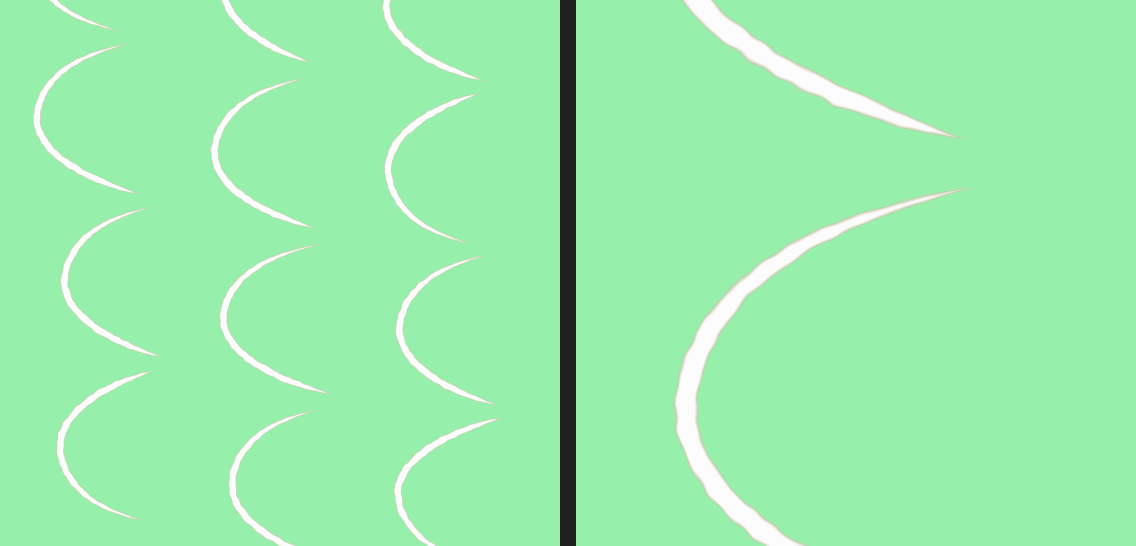
Left, the full canvas; right, a detail of the centre.
A WebGL 1 fragment shader for this pattern:

```glsl
precision highp float;

uniform vec2 u_resolution;

const vec3 GROUND = vec3(0.59, 0.94, 0.67);
const vec3 INK = vec3(0.99);
const vec3 RIM = vec3(0.82, 0.76, 0.68);

// One component per column; lengths are in canvas heights.
const vec3 COLUMN_X = vec3(0.089, 0.409, 0.720);
const vec3 FIRST_ROW_Y = vec3(-0.081, -0.023, 0.011);
const vec3 ROW_PITCH = vec3(0.299, 0.304, 0.297);
const vec3 SWAY = vec3(0.036, 0.016, 0.015);
const vec3 SWAY_PEAK = vec3(2.4, 3.0, 2.4);
const vec3 DEPTH_SWING = vec3(0.007, 0.019, 0.011);
const vec3 DEPTH_PEAK = vec3(1.0, 1.8, 3.0);
const vec3 FLIP_PERIOD = vec3(3.0, 8.0, 2.0);
const vec3 FLIP_OFFSET = vec3(0.0, 4.0, 1.0);

const float DEPTH = 0.163;
const float HALF_HEIGHT = 0.136;
const float HALF_WIDTH = 0.0064;
const float RIM_WIDTH = 0.0016;
const float RIM_STRENGTH = 0.55;
const float ROUGHNESS = 0.4;
const float ROUGH_FREQUENCY = 75.0;

vec2 gradient(vec2 cell) {
    float n = fract(sin(dot(cell, vec2(127.1, 311.7))) * 43758.5);
    return vec2(cos(6.2832 * n), sin(6.2832 * n));
}

float gradientNoise(vec2 p) {
    vec2 i = floor(p);
    vec2 f = p - i;
    vec2 u = f * f * f * (f * (f * 6.0 - 15.0) + 10.0);
    vec2 e = vec2(0.0, 1.0);
    float low = mix(dot(gradient(i), f),
                    dot(gradient(i + e.yx), f - e.yx), u.x);
    float high = mix(dot(gradient(i + e.xy), f - e.xy),
                     dot(gradient(i + e.yy), f - e.yy), u.x);
    return mix(low, high, u.y);
}

// Four-row cycle that reaches 1 at the given row.
float rowWave(float row, float peak) {
    return cos(1.5708 * (row - peak));
}

// Signed distance to a tapered arc opening right, with its vertex at zero.
// The full arm lies at positive y, the slender arm at negative y.
float arcDistance(vec2 p, float depth, float rough) {
    float full = step(0.0, p.y);
    float s = abs(p.y) / HALF_HEIGHT;
    float reach = depth * mix(0.93, 1.07, full);
    float bend = mix(0.66, 0.85, full);
    float s2 = s * s;
    float curve = reach * mix(s2 * s2 * s2, s2, bend);
    float slope = reach / HALF_HEIGHT
                * mix(6.0 * s2 * s2 * s, 2.0 * s, bend);
    float along = clamp(p.x / reach, 0.0, 1.0);
    float taper = mix(pow(1.0 - along, 0.75), 1.0 - pow(along, 4.0), full);
    float stroke = abs(p.x - curve) / sqrt(1.0 + slope * slope);
    stroke -= HALF_WIDTH * taper * (1.0 + ROUGHNESS * rough);
    return max(stroke, (s - 1.0) * HALF_HEIGHT);
}

void main() {
    vec2 p = gl_FragCoord.xy / u_resolution.y;
    p.y = 1.0 - p.y;
    float pixel = 1.0 / u_resolution.y;
    float rough = gradientNoise(p * ROUGH_FREQUENCY);

    // Nearest arc over the staggered columns, rows counted from the top
    float d = 1.0;
    for (int c = 0; c < 3; c++) {
        for (int r = 0; r < 4; r++) {
            float row = float(r);
            vec2 vertex = vec2(
                COLUMN_X[c] + SWAY[c] * rowWave(row, SWAY_PEAK[c]),
                FIRST_ROW_Y[c] + ROW_PITCH[c] * row);
            float depth = DEPTH + DEPTH_SWING[c] * rowWave(row, DEPTH_PEAK[c]);
            vec2 q = p - vertex;
            if (mod(row + FLIP_OFFSET[c], FLIP_PERIOD[c]) < 0.5) q.y = -q.y;
            d = min(d, arcDistance(q, depth, rough));
        }
    }

    // White stroke with a faint tan rim
    float fill = 1.0 - smoothstep(-0.6 * pixel, 0.6 * pixel, d);
    float rim = 1.0 - smoothstep(0.0, max(RIM_WIDTH, pixel), abs(d));
    vec3 color = mix(GROUND, INK, fill);
    color = mix(color, RIM, RIM_STRENGTH * rim);
    gl_FragColor = vec4(color, 1.0);
}
```
